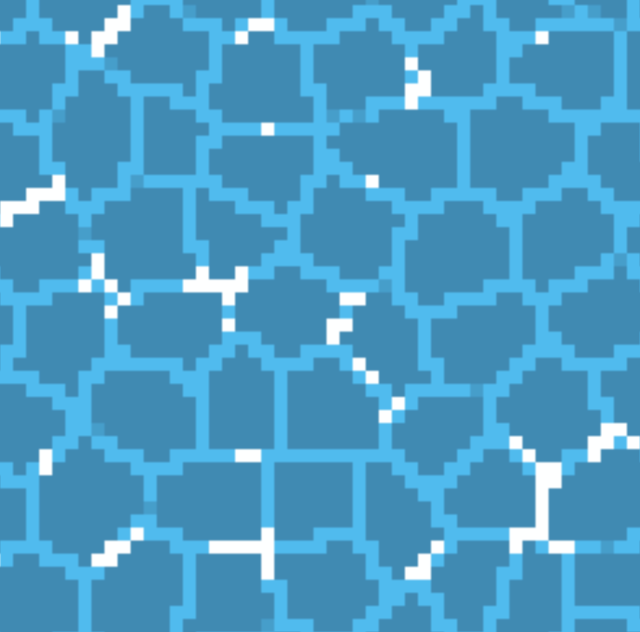
This texture is drawn by a WebGL 2 fragment shader. Its source:

```glsl
#version 300 es
precision highp float;
// Blocky pool water: a net of light ripples over flat blue, with white glints.
// Jittered Voronoi cells are sampled on a coarse block grid; blocks whose cell
// differs from a neighbour form the net, and scattered discs turn parts white.

uniform vec2 u_resolution;
out vec4 fragColor;

const float BLOCKS = 49.0;                  // blocks across the canvas width
const vec2 CELL_SIZE = vec2(8.0, 6.6);      // ripple cell, in blocks
const float CELL_JITTER = 0.72;
const vec2 GLINT_SPACING = vec2(11.0, 10.0); // glint grid, in blocks
const vec2 GLINT_RADIUS = vec2(1.7, 2.9);   // smallest and largest
const float GLINT_KEEP = 0.85;              // share of glint blocks kept
const float FADED_SHARE = 0.02;             // share of dimmed net blocks
const float EDGE_SOFTNESS = 0.13;           // half width of block edges
const vec3 WATER = vec3(0.25, 0.54, 0.70);
const vec3 RIPPLE = vec3(0.315, 0.735, 0.935);
const vec3 GLINT = vec3(0.995, 1.0, 1.0);

// Integer hash giving two values in 0..1
vec2 hash2(vec2 p, uint seed) {
    uvec2 v = uvec2(ivec2(p) + 1024) * 1664525u + 1013904223u + seed * 7919u;
    v.x += v.y * 1664525u;
    v.y += v.x * 1664525u;
    v ^= v >> 16u;
    v.x += v.y * 1664525u;
    v.y += v.x * 1664525u;
    v ^= v >> 16u;
    return vec2(v & 65535u) / 65535.0;
}

// Grid index of the Voronoi cell that owns a block; odd rows are staggered
vec2 cellOf(vec2 block) {
    vec2 base = floor(block / CELL_SIZE);
    vec2 owner = base;
    float nearest = 1e6;
    for (int y = -1; y <= 1; y++) {
        for (int x = -1; x <= 1; x++) {
            vec2 id = base + vec2(x, y);
            vec2 site = id + 0.5 + CELL_JITTER * (hash2(id, 3u) - 0.5);
            site.x += 0.5 * mod(id.y, 2.0) - 0.25;
            vec2 d = block - site * CELL_SIZE;
            float dist = dot(d, d);
            if (dist < nearest) {
                nearest = dist;
                owner = id;
            }
        }
    }
    return owner;
}

// True inside one of the scattered glint discs
bool inGlint(vec2 block) {
    vec2 base = floor(block / GLINT_SPACING);
    for (int y = -1; y <= 1; y++) {
        for (int x = -1; x <= 1; x++) {
            vec2 id = base + vec2(x, y);
            vec2 center = (id + 0.15 + 0.7 * hash2(id, 11u)) * GLINT_SPACING;
            float radius = mix(GLINT_RADIUS.x, GLINT_RADIUS.y, hash2(id, 17u).x);
            if (distance(block, center) < radius) return true;
        }
    }
    return false;
}

// Flat colour of one block
vec3 blockColor(vec2 block) {
    vec2 here = cellOf(block);
    bool thin = here != cellOf(block + vec2(1.0, 0.0))
             || here != cellOf(block + vec2(0.0, 1.0));
    bool net = thin || here != cellOf(block + 1.0);
    if (!net) return WATER;
    vec2 chance = hash2(block, 23u);
    if (thin && chance.x < GLINT_KEEP && inGlint(block)) return GLINT;
    return mix(RIPPLE, WATER, chance.y < FADED_SHARE ? 0.6 : 0.0);
}

void main() {
    // Blend the four nearest blocks across narrow soft edges
    vec2 p = gl_FragCoord.xy / u_resolution.x * BLOCKS - 0.5;
    vec2 block = floor(p);
    float soft = max(EDGE_SOFTNESS, 0.5 * BLOCKS / u_resolution.x);
    vec2 w = smoothstep(0.5 - soft, 0.5 + soft, p - block);
    vec3 low = mix(blockColor(block), blockColor(block + vec2(1.0, 0.0)), w.x);
    vec3 high = mix(blockColor(block + vec2(0.0, 1.0)), blockColor(block + 1.0), w.x);
    fragColor = vec4(mix(low, high, w.y), 1.0);
}
```
